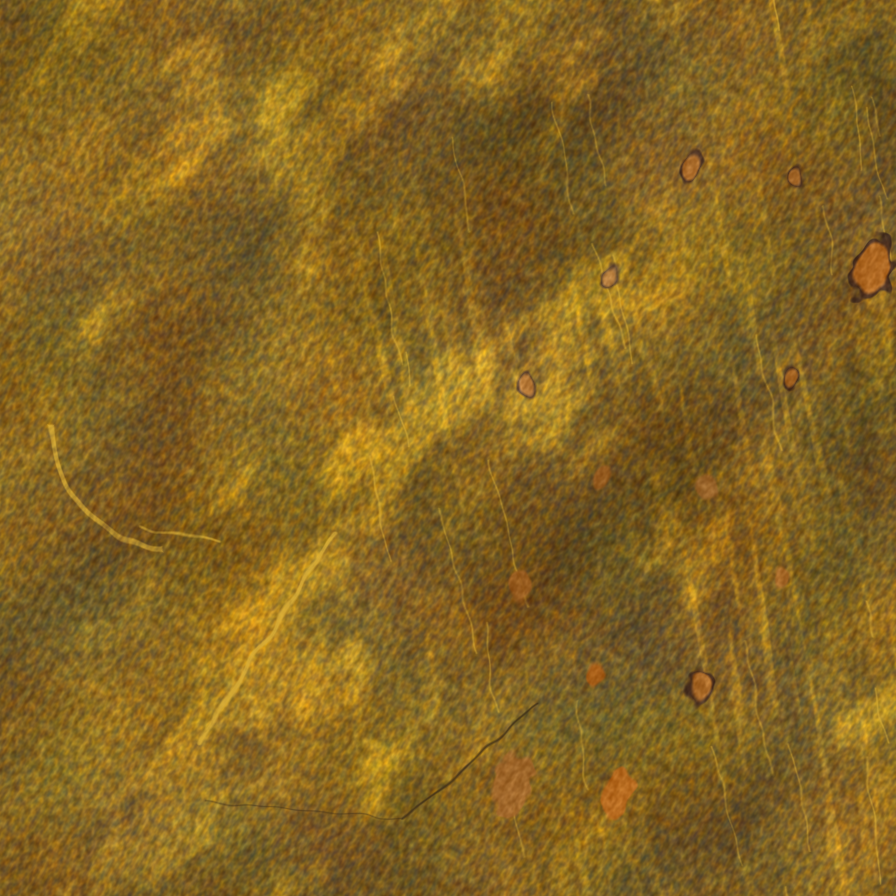
This texture is drawn by a WebGL 2 fragment shader. Its source:

```glsl
#version 300 es
precision highp float;
precision highp int;
// Weathered ochre metal: slanted grain, golden smears, scratches and rust spots.

uniform vec2 u_resolution;
out vec4 fragColor;

const vec3 OCHRE = vec3(0.540, 0.411, 0.134);      // mean colour
const vec3 TONE_STEP = vec3(0.108, 0.086, 0.012);  // change per unit of tone
const vec3 OLIVE_STEP = vec3(-0.006, 0.011, 0.036);
const vec3 RUST_STEP = vec3(0.018, -0.014, -0.008);
const vec3 SCRATCH_GOLD = vec3(0.86, 0.69, 0.22);
const vec3 CRACK_BROWN = vec3(0.23, 0.17, 0.09);
const vec3 SPOT_ORANGE = vec3(0.76, 0.43, 0.13);
const vec3 SPOT_TAN = vec3(0.64, 0.42, 0.20);
const vec3 RIM_PLUM = vec3(0.23, 0.15, 0.13);

const float GRAIN_ANGLE = 1.05;
const float SMEAR_ANGLE = 0.9;
const float STREAK_ANGLE = -1.40;
const vec2 GRAIN_FREQ = vec2(92.0, 165.0);         // along, across
const vec2 FINE_FREQ = vec2(200.0, 290.0);
const vec2 SMEAR_FREQ = vec2(3.2, 6.5);
const vec2 STREAK_FREQ = vec2(5.0, 80.0);
const float NOISE_GAIN = 4.5;                      // brings the noise to unit deviation
const int SPOT_COUNT = 14;
const int STROKE_COUNT = 28;

vec2 hash2(ivec2 cell) {
    uvec2 q = uvec2(cell) * uvec2(1597334677u, 3812015801u);
    uint n = (q.x ^ q.y) * 1597334677u;
    n = (n ^ (n >> 15)) * 2246822519u;
    n ^= n >> 13;
    return vec2(n & 65535u, n >> 16) / 65535.0;
}

float cornerSlope(ivec2 cell, vec2 offset) {
    float a = 6.28318 * hash2(cell).x;
    return dot(vec2(cos(a), sin(a)), offset);
}

float gradientNoise(vec2 p) {
    ivec2 c = ivec2(floor(p));
    vec2 f = fract(p);
    vec2 w = f * f * f * (f * (f * 6.0 - 15.0) + 10.0);
    float low = mix(cornerSlope(c, f), cornerSlope(c + ivec2(1, 0), f - vec2(1, 0)), w.x);
    float high = mix(cornerSlope(c + ivec2(0, 1), f - vec2(0, 1)),
                     cornerSlope(c + ivec2(1, 1), f - vec2(1, 1)), w.x);
    return NOISE_GAIN * mix(low, high, w.y);
}

vec2 alongAcross(vec2 p, float angle) {
    float c = cos(angle), s = sin(angle);
    return vec2(c * p.x + s * p.y, c * p.y - s * p.x);
}

float segmentDistance(vec2 p, vec2 a, vec2 b) {
    vec2 ab = b - a;
    return length(p - a - ab * clamp(dot(p - a, ab) / dot(ab, ab), 0.0, 1.0));
}

float coverage(float d, float soft) {
    return 1.0 - smoothstep(-soft, soft, d);
}

// Brightness of the surface, about zero mean and unit deviation.
float surfaceTone(vec2 p) {
    vec2 g = alongAcross(p, GRAIN_ANGLE);
    vec2 s = alongAcross(p, SMEAR_ANGLE);
    vec2 v = alongAcross(p, STREAK_ANGLE);
    float grain = 0.41 * gradientNoise(g * GRAIN_FREQ) + 0.22 * gradientNoise(g * FINE_FREQ + 31.0);
    float ragged = 0.32 * gradientNoise(s * SMEAR_FREQ * 2.7 + 17.0)
                 + 0.22 * gradientNoise(s * SMEAR_FREQ * 7.0 + 3.0);
    float smear = 0.38 * gradientNoise(s * SMEAR_FREQ + 7.3) + 0.6 * ragged;
    float bandDist = segmentDistance(p, vec2(0.10, 0.04), vec2(0.68, 0.72));
    float band = exp(-bandDist * bandDist * 200.0);
    float patches = smoothstep(0.5, 1.6, 0.75 * gradientNoise(s * vec2(4.0, 7.0) + 41.0) + ragged + 0.75 * band);
    float streakZone = smoothstep(0.25, 0.55, p.x) * clamp(0.75 + 0.4 * gradientNoise(p * 4.0 + 5.0), 0.1, 1.4);
    float streak = smoothstep(0.5, 1.9, gradientNoise(v * STREAK_FREQ)) - 0.14
                 + 0.2 * gradientNoise(v * STREAK_FREQ * vec2(1.6, 0.5) + 9.0);
    float tone = grain + smear + 1.15 * patches + 0.3 * band - 0.36 + 0.85 * streakZone * streak;
    return tone + 0.08 * (tone * tone - 1.0);
}

// Thin pale strokes, one long gouge and one curved scratch.
float scratches(vec2 p, float px) {
    float soft = max(px, 0.0014);
    float cover = 0.0;
    for (int i = 0; i < STROKE_COUNT; i++) {
        vec2 h = hash2(ivec2(i, 211)), k = hash2(ivec2(i, 307));
        vec2 start = vec2(mix(0.98, 0.3, h.x * h.x), h.y * 1.1);
        vec2 reach = vec2(mix(0.1, 0.28, k.y), -1.0) * mix(0.03, 0.18, k.x);
        cover = max(cover, 0.6 * coverage(segmentDistance(p, start, start + reach) - 0.0010, soft));
    }
    float gouge = segmentDistance(p, vec2(0.22, 0.17), vec2(0.375, 0.405)) - 0.0022;
    float arc = abs(length(p - vec2(0.2, 0.53)) - 0.145) - 0.0030;
    arc = max(arc, max(p.x - 0.18, p.y - 0.525));
    float tail = segmentDistance(p, vec2(0.155, 0.412), vec2(0.245, 0.395)) - 0.0014;
    cover = max(cover, 0.8 * coverage(min(gouge, tail), soft));
    return max(cover, 0.85 * coverage(arc, soft));
}

// Oval rust spots, some with a dark broken rim.
vec3 paintSpots(vec3 colour, vec2 p, float tone, float px) {
    float soft = max(px, 0.0020);
    float ragged = gradientNoise(p * 70.0);
    for (int i = 0; i < SPOT_COUNT; i++) {
        vec2 h = hash2(ivec2(i, 19)), k = hash2(ivec2(i, 43));
        vec2 spread = fract(vec2(0.7549, 0.5698) * float(i) + 0.23);
        vec2 q = alongAcross(p - mix(vec2(0.57, 0.06), vec2(0.98, 0.86), spread), mix(-0.3, 0.05, h.y));
        float radius = mix(0.008, 0.024, h.x * h.x);
        float d = length(q * vec2(1.0, 0.68)) - radius * (1.0 - 0.08 * ragged);
        vec3 body = mix(SPOT_ORANGE, SPOT_TAN, k.y) + 0.06 * tone;
        colour = mix(colour, body, 0.85 * coverage(d, soft));
        float rim = coverage(abs(d) - radius * (0.13 - 0.05 * ragged), soft);
        colour = mix(colour, RIM_PLUM + 0.04 * tone, 0.8 * rim * step(0.55, k.x));
    }
    return colour;
}

void main() {
    float px = 1.0 / min(u_resolution.x, u_resolution.y);
    vec2 p = gl_FragCoord.xy * px;
    vec2 wobbly = p + 0.0016 * vec2(gradientNoise(p * 28.0), gradientNoise(p * 28.0 + 50.0));

    // Surface colour
    float tone = surfaceTone(p);
    vec2 g = alongAcross(p, GRAIN_ANGLE);
    float olive = 0.6 * gradientNoise(g * GRAIN_FREQ + 77.0) + 0.4 * gradientNoise(p * 6.0 + 61.0) - 0.25 * tone;
    float rust = 0.45 * gradientNoise(g * GRAIN_FREQ * 0.8 + 13.0) + 0.45 * gradientNoise(p * 8.0 + 23.0);
    vec3 colour = OCHRE + TONE_STEP * tone + OLIVE_STEP * olive + RUST_STEP * rust;

    // Marks on the surface
    float wear = clamp(0.8 + 0.2 * tone, 0.3, 1.0);
    colour = mix(colour, SCRATCH_GOLD, wear * scratches(wobbly, px));
    float crack = coverage(segmentDistance(wobbly, vec2(0.45, 0.085), vec2(0.60, 0.215)) - 0.0012, max(px, 0.0013));
    float hairline = coverage(segmentDistance(wobbly, vec2(0.23, 0.105), vec2(0.45, 0.085)) - 0.0006, max(px, 0.0013));
    colour = mix(colour, CRACK_BROWN, max(0.75 * crack, 0.5 * hairline));
    colour = paintSpots(colour, wobbly, tone, px);

    fragColor = vec4(clamp(colour, 0.0, 1.0), 1.0);
}
```
